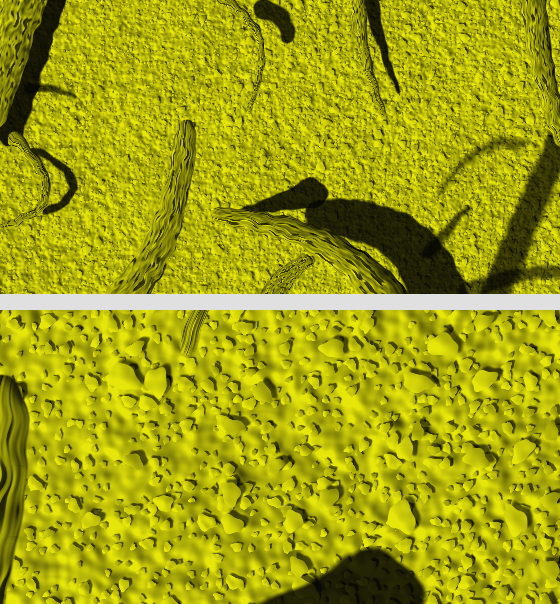
Top: the whole. Bottom: its middle third, enlarged.
Give the GLSL for this texture, as a WebGL 1 fragment shader.

```glsl
precision highp float;
// Sunlit yellow gravel with weathered roots, driftwood and hard shadows.
uniform vec2 u_resolution;

const vec2 LIGHT = vec2(-0.80, -0.60); // direction towards the sun

vec2 hash2(vec2 p) {
  p = vec2(dot(p, vec2(127.1, 311.7)), dot(p, vec2(269.5, 183.3)));
  return fract(sin(p) * 43758.5);
}

float gradientNoise(vec2 p) {
  vec2 i = floor(p), f = fract(p), u = f * f * (3.0 - 2.0 * f), e = vec2(1.0, 0.0);
  float a = dot(hash2(i) * 2.0 - 1.0, f);
  float b = dot(hash2(i + e) * 2.0 - 1.0, f - e);
  float c = dot(hash2(i + e.yx) * 2.0 - 1.0, f - e.yx);
  float d = dot(hash2(i + 1.0) * 2.0 - 1.0, f - 1.0);
  return mix(mix(a, b, u.x), mix(c, d, u.x), u.y);
}

// Light and dark slopes of a noisy surface.
float relief(vec2 q) {
  return gradientNoise(q) - gradientNoise(q + LIGHT * 0.45);
}

// Signed distance of an angular pebble with unit radius.
float pebble(vec2 q, float phase) {
  float a = atan(q.y, q.x);
  return length(q) * (1.0 + 0.13 * cos(3.0 * a + phase) + 0.07 * cos(5.0 * a - phase)) - 1.0;
}

// Scattered stones, each with its own shadow; denser towards the right.
float stones(float tone, vec2 p, float scale, float sparse, float dense) {
  vec2 g = p * scale;
  float soft = max(0.12, 2.5 * scale / u_resolution.y);
  for (int j = -1; j <= 1; j++) {
    for (int i = -1; i <= 1; i++) {
      vec2 cell = floor(g) + vec2(float(i), float(j));
      vec2 h = hash2(cell + scale), k = hash2(cell + scale + 37.0);
      float amount = mix(sparse, dense, smoothstep(0.4, 1.2, cell.x / scale));
      float size = 0.27 + 0.24 * h.y * k.y;
      float turn = 6.2832 * k.y;
      mat2 spin = mat2(cos(turn), -sin(turn), sin(turn), cos(turn));
      vec2 off = g - cell - 0.2 - 0.6 * h;
      vec2 stretch = vec2(1.0, 1.15 + 0.5 * h.x) / size;
      float body = pebble(spin * off * stretch, 9.0 * h.x);
      float shadow = pebble(spin * (off + LIGHT * 0.2) * stretch, 9.0 * h.x);
      float present = step(k.x, amount);
      tone *= 1.0 - 0.62 * present * smoothstep(soft, -2.0 * soft, shadow);
      float face = 0.67 + 0.17 * h.y + 0.16 * dot(off, LIGHT) / size + 0.22 * relief(g * 2.5);
      tone = mix(tone, face, present * smoothstep(0.5 * soft, -0.5 * soft, body));
    }
  }
  return tone;
}

// Tapered curve a-b-c: distance, position along, position across, facing to the sun.
vec4 limb(vec2 p, vec2 a, vec2 b, vec2 c, float r0, float r1) {
  vec4 best = vec4(9.0);
  vec2 start = a;
  for (int i = 1; i <= 10; i++) {
    float t = float(i) / 10.0;
    vec2 end = mix(mix(a, b, t), mix(b, c, t), t), dir = end - start;
    float h = clamp(dot(p - start, dir) / dot(dir, dir), 0.0, 1.0);
    vec2 off = p - start - dir * h;
    float u = t - 0.1 + 0.1 * h, r = mix(r0, r1, u), d = length(off) - r;
    float across = (dir.x * off.y - dir.y * off.x) / (length(dir) * r);
    if (d < best.x) best = vec4(d, u, across, dot(off, LIGHT) / r);
    start = end;
  }
  return best;
}

void shade(inout float tone, vec2 p, vec2 a, vec2 b, vec2 c, float r0, float r1, float soft, float depth) {
  float d = limb(p, a, b, c, r0, r1).x;
  tone *= 1.0 - depth * smoothstep(soft, -soft, d);
}

void wood(inout float tone, vec2 p, vec2 a, vec2 b, vec2 c, float r0, float r1) {
  vec4 m = limb(p, a, b, c, r0, r1);
  float fibre = gradientNoise(vec2(m.y * 9.0, m.z * 4.0 + a.x * 20.0));
  float grain = gradientNoise(vec2(m.y * 22.0, m.z * 9.0 + a.y * 20.0));
  float bark = 0.56 + 0.20 * m.w + 0.45 * fibre + 0.40 * grain;
  bark *= 1.0 - 0.7 * smoothstep(0.10, 0.35, fibre - grain * 0.6);
  bark *= 1.0 - 0.65 * smoothstep(0.45, 0.95, -m.w);
  float edge = max(0.002, 0.7 / u_resolution.y);
  tone = mix(tone, bark, smoothstep(edge, -edge, m.x));
}

void main() {
  vec2 p = gl_FragCoord.xy / u_resolution * vec2(1.9104, 1.0);

  // Gravel bed, from grit to large stones
  float tone = 0.71 + 0.42 * relief(p * 34.0) + 0.40 * relief(p * 80.0) + 0.10 * gradientNoise(p * 6.0);
  tone = stones(tone, p, 72.0, 0.50, 0.60);
  tone = stones(tone, p, 44.0, 0.22, 0.45);
  tone = stones(tone, p, 25.0, 0.04, 0.27);

  // Long shadows with ragged outlines
  vec2 w = p + 0.016 * vec2(gradientNoise(p * 22.0), gradientNoise(p * 22.0 + 50.0));
  shade(tone, w, vec2(0.19, 1.02), vec2(0.12, 0.83), vec2(0.03, 0.56), 0.04, 0.05, 0.004, 0.88);
  shade(tone, w, vec2(0.10, 0.70), vec2(0.18, 0.71), vec2(0.26, 0.67), 0.016, 0.004, 0.006, 0.7);
  shade(tone, w, vec2(0.12, 0.49), vec2(0.36, 0.37), vec2(0.16, 0.28), 0.012, 0.014, 0.004, 0.82);
  shade(tone, w, vec2(0.90, 0.97), vec2(0.98, 0.95), vec2(0.98, 0.88), 0.035, 0.025, 0.005, 0.8);
  shade(tone, w, vec2(1.26, 1.02), vec2(1.29, 0.85), vec2(1.36, 0.69), 0.027, 0.006, 0.004, 0.85);
  shade(tone, w, vec2(0.82, 0.28), vec2(1.03, 0.33), vec2(1.06, 0.34), 0.012, 0.055, 0.004, 0.83);
  shade(tone, w, vec2(1.10, 0.26), vec2(1.42, 0.27), vec2(1.50, -0.02), 0.06, 0.10, 0.006, 0.82);
  shade(tone, w, vec2(1.91, 0.52), vec2(1.80, 0.27), vec2(1.68, -0.02), 0.045, 0.05, 0.014, 0.70);
  shade(tone, w, vec2(1.78, 0.51), vec2(1.62, 0.54), vec2(1.50, 0.34), 0.016, 0.008, 0.016, 0.55);
  shade(tone, w, vec2(1.59, 0.29), vec2(1.53, 0.22), vec2(1.46, 0.14), 0.010, 0.022, 0.010, 0.65);
  shade(tone, w, vec2(1.94, 0.07), vec2(1.80, 0.09), vec2(1.60, 0.01), 0.016, 0.030, 0.010, 0.6);

  // Trunks, roots and twigs
  wood(tone, w, vec2(0.10, 1.04), vec2(0.04, 0.86), vec2(-0.03, 0.62), 0.075, 0.06);
  wood(tone, w, vec2(0.05, 0.53), vec2(0.29, 0.30), vec2(0.00, 0.23), 0.022, 0.014);
  wood(tone, w, vec2(0.635, 0.56), vec2(0.60, 0.17), vec2(0.42, -0.02), 0.034, 0.065);
  wood(tone, w, vec2(1.04, 0.11), vec2(0.98, 0.08), vec2(0.92, -0.02), 0.025, 0.045);
  wood(tone, w, vec2(0.75, 0.27), vec2(1.17, 0.22), vec2(1.34, -0.04), 0.028, 0.068);
  wood(tone, w, vec2(0.75, 1.01), vec2(0.97, 0.90), vec2(0.85, 0.63), 0.014, 0.010);
  wood(tone, w, vec2(1.225, 1.02), vec2(1.22, 0.84), vec2(1.31, 0.61), 0.026, 0.010);
  wood(tone, w, vec2(1.82, 1.02), vec2(1.83, 0.78), vec2(1.92, 0.53), 0.045, 0.030);

  tone = clamp(tone, 0.04, 0.90);
  gl_FragColor = vec4(tone, tone, 0.015 + 0.03 * tone, 1.0);
}
```
